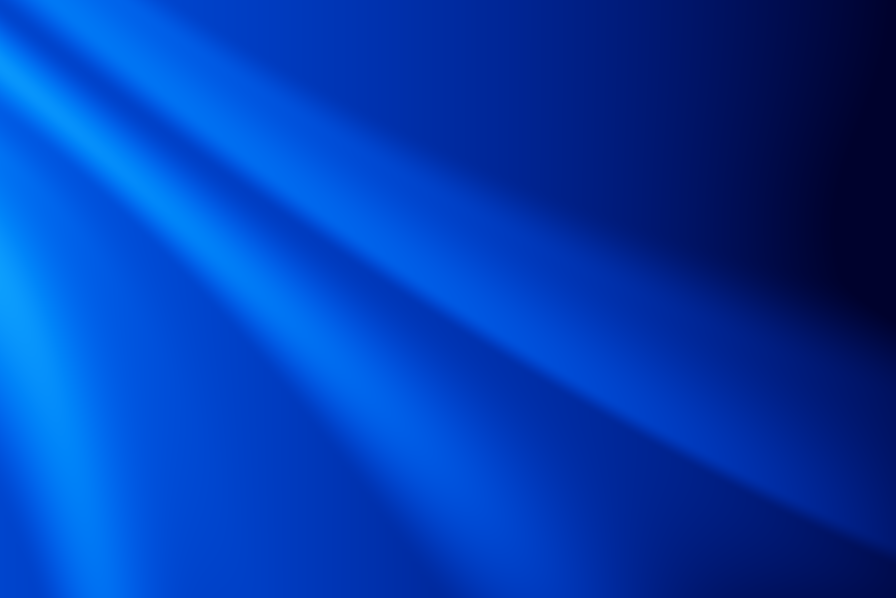
This background is drawn by a Shadertoy shader. Its source:

```glsl
// Soft blue folds of light fanning from the upper left into a dark corner.

const int FOLDS = 9;

// Height below the top edge along x: constant, linear and quadratic terms.
const vec3 FOLD_PATH[FOLDS] = vec3[FOLDS](
    vec3(-0.203, 0.749, -0.196),  // foot of the upper shadow
    vec3(-0.140, 0.745, -0.135),  // lit shoulder
    vec3(-0.077, 0.873, -0.143),  // upper ridge
    vec3( 0.010, 0.800, -0.115),  // upper crease
    vec3( 0.110, 0.845,  0.064),  // main beam
    vec3( 0.190, 0.727,  0.536),  // lower crease
    vec3( 0.270, 0.749,  1.950),  // soft middle fold
    vec3( 0.470, 1.290,  7.300),  // left beam
    vec3( 0.850, 2.100,  9.000)   // dim lower corner
);

// Light along each fold, in the same polynomial form.
const vec3 FOLD_LIGHT[FOLDS] = vec3[FOLDS](
    vec3(0.33, -0.215,  0.00),
    vec3(0.44, -0.245,  0.00),
    vec3(0.48, -0.080, -0.12),
    vec3(0.27, -0.030, -0.08),
    vec3(0.59, -0.160, -0.25),
    vec3(0.36, -0.270,  0.00),
    vec3(0.45, -0.600,  0.30),
    vec3(0.62, -0.500, -2.70),
    vec3(0.27, -0.200,  0.00)
);

float quadratic(vec3 terms, float x) {
    return terms.x + x * (terms.y + x * terms.z);
}

// Blend smoothly from each fold to the next one below it.
float foldedLight(vec2 p) {
    float light = quadratic(FOLD_LIGHT[0], p.x);
    float upper = quadratic(FOLD_PATH[0], p.x);
    for (int i = 1; i < FOLDS; i++) {
        float lower = quadratic(FOLD_PATH[i], p.x);
        float blend = smoothstep(upper, lower, p.y);
        light = mix(light, quadratic(FOLD_LIGHT[i], p.x), blend);
        upper = lower;
    }
    return light;
}

// Navy through royal blue to azure.
vec3 blueRamp(float light) {
    float blue = 1.0 - 0.85 * exp(-light * (4.1 + 5.0 * light));
    float red = 0.5 * max(light - 0.52, 0.0);
    return vec3(red, light, blue);
}

void mainImage(out vec4 fragColor, in vec2 fragCoord) {
    vec2 p = fragCoord / iResolution.y;
    p.y = 1.0 - p.y;

    // Deepen the shadow pocket near the right edge.
    vec2 pocket = (p - vec2(1.5, 0.38)) / vec2(0.3, 0.22);
    float light = foldedLight(p) - 0.025 * exp(-dot(pocket, pocket));

    fragColor = vec4(blueRamp(max(light, 0.008)), 1.0);
}
```
